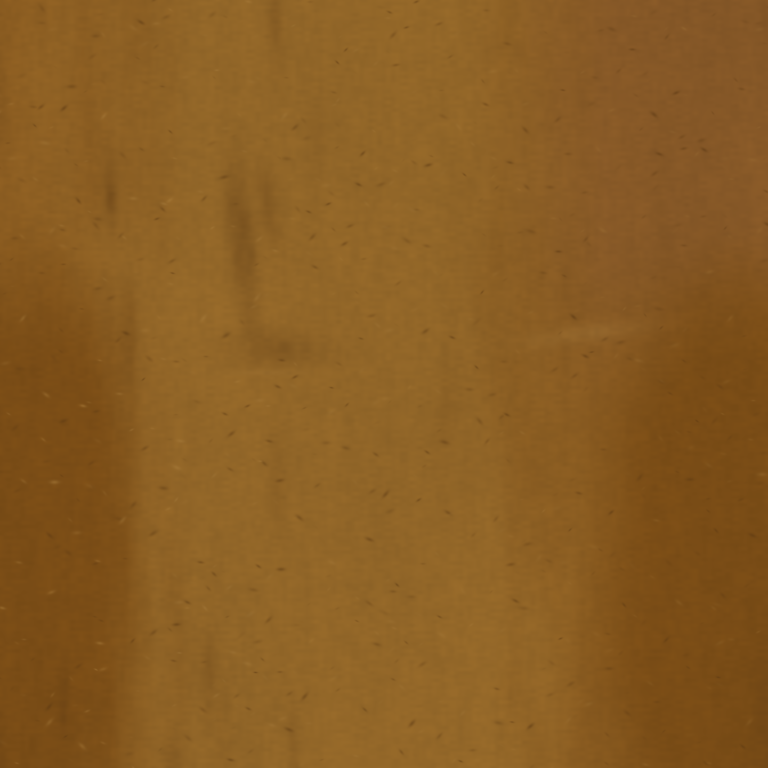
A WebGL 1 fragment shader for this texture:

```glsl
precision highp float;
uniform vec2 u_resolution;

const vec3 OCHRE = vec3(0.575, 0.402, 0.158);
const vec3 AMBER = vec3(0.542, 0.360, 0.128);
const vec3 UMBER = vec3(0.522, 0.342, 0.152);
const vec3 SHADE = vec3(0.476, 0.298, 0.085);
const vec3 STAIN = vec3(0.350, 0.215, 0.070);
const vec3 PALE = vec3(0.660, 0.490, 0.240);

const vec2 STREAK_GRID = vec2(13.0, 5.0);
const vec2 STREAK_SIZE = vec2(0.012, 0.065);
const vec2 FLECK_GRID = vec2(38.0);
const vec2 FLECK_SIZE = vec2(0.0052, 0.0022);
const float STREAK_STRENGTH = 0.42;
const float FLECK_STRENGTH = 0.48;
const float GRAIN_STRENGTH = 0.034;
const float MOTTLE_STRENGTH = 0.028;

float hash(vec2 p) {
  return fract(sin(dot(p, vec2(127.1, 311.7))) * 43758.55);
}

float valueNoise(vec2 p) {
  vec2 i = floor(p), f = fract(p);
  f = f * f * (3.0 - 2.0 * f);
  float low = mix(hash(i), hash(i + vec2(1.0, 0.0)), f.x);
  float high = mix(hash(i + vec2(0.0, 1.0)), hash(i + 1.0), f.x);
  return mix(low, high, f.y);
}

// Layered, warped sines, roughly -1 to 1
float drift(vec2 p) {
  float sum = 0.0, amp = 0.5;
  for (int i = 0; i < 5; i++) {
    sum += amp * sin(p.x + 1.6 * sin(p.y + float(i) * 2.3));
    p = mat2(0.8, 0.6, -0.6, 0.8) * p * 1.9 + 1.7;
    amp *= 0.62;
  }
  return sum;
}

// Soft ellipse, leaning sideways with height
float smudge(vec2 p, vec2 center, vec2 size, float lean) {
  vec2 d = p - center;
  d.x += lean * d.y;
  d /= size;
  return exp(-dot(d, d));
}

// Cellular scatter of soft ellipses
float scatter(vec2 p, vec2 grid, vec2 size, float turn, float density, float seed) {
  vec2 cell = floor(p * grid);
  float cover = 0.0;
  for (int y = -1; y <= 1; y++) {
    for (int x = -1; x <= 1; x++) {
      vec2 id = cell + vec2(float(x), float(y));
      vec2 key = id + seed;
      vec2 center = (id + vec2(hash(key), hash(key + 17.3))) / grid;
      float angle = (hash(key + 41.9) - 0.5) * turn;
      float c = cos(angle), s = sin(angle);
      vec2 d = mat2(c, -s, s, c) * (p - center);
      d /= size * mix(0.5, 1.2, hash(key + 63.1));
      float present = step(hash(key + 5.7), density);
      cover = max(cover, present * hash(key + 29.4) * exp(-dot(d, d)));
    }
  }
  return cover;
}

void main() {
  vec2 p = gl_FragCoord.xy / u_resolution;
  float cloud = drift(p * vec2(7.0, 5.0) + 2.0);
  float brushing = drift(p * vec2(26.0, 3.2) + 5.0);
  float rough = valueNoise(p * vec2(75.0, 42.0));
  float leftSide = 1.0 - smoothstep(0.15, 0.55, p.x);

  // Broad tones: bright middle, reddish upper right, darker lower sides
  float middle = 0.27 - abs(p.x - 0.42) + 0.05 * cloud + 0.05 * brushing;
  vec3 color = mix(AMBER, OCHRE, smoothstep(-0.12, 0.12, middle));
  float upperRight = smoothstep(0.58, 0.88, p.x + 0.04 * brushing)
                   * smoothstep(0.38, 0.72, p.y + 0.05 * cloud);
  color = mix(color, UMBER, upperRight);
  float sides = smoothstep(0.16, 0.46, abs(p.x - 0.48));
  float lower = 1.0 - smoothstep(0.42, 0.85, p.y);
  float shadow = sides * lower + 0.13 * cloud + 0.16 * brushing * leftSide;
  color = mix(color, SHADE, smoothstep(0.25, 0.9, shadow));

  // Vertical stains, broken up by the rough surface
  float streaks = scatter(p, STREAK_GRID, STREAK_SIZE, 0.12, 0.5, 8.0);
  streaks *= 0.2 + 0.8 * leftSide + 0.3 * smoothstep(0.7, 1.0, p.x);
  float strokes = smudge(p, vec2(0.317, 0.68), vec2(0.015, 0.10), 0.10);
  strokes += 0.7 * smudge(p, vec2(0.350, 0.73), vec2(0.014, 0.055), 0.12);
  strokes += 0.6 * smudge(p, vec2(0.36, 0.545), vec2(0.065, 0.024), 0.0);
  float breakup = 0.45 + 0.75 * rough;
  float stain = (STREAK_STRENGTH * streaks + 0.52 * strokes) * breakup;
  color = mix(color, STAIN, clamp(stain, 0.0, 0.85));

  // Pale horizontal scuffs
  float scuff = smudge(p.yx, vec2(0.565, 0.76), vec2(0.012, 0.075), -0.12);
  scuff += 0.6 * smudge(p, vec2(0.34, 0.515), vec2(0.05, 0.004), 0.0);
  color = mix(color, PALE, 0.32 * scuff * breakup);

  // Small dark and light flecks
  float darkFleck = scatter(p, FLECK_GRID, FLECK_SIZE, 1.8, 0.32, 90.0);
  float lightFleck = scatter(p, FLECK_GRID, FLECK_SIZE, 1.8, 0.28, 240.0);
  color = mix(color, STAIN, FLECK_STRENGTH * darkFleck);
  color = mix(color, PALE, FLECK_STRENGTH * (0.5 + 0.5 * leftSide) * lightFleck);

  // Fine fibres and soft mottling
  float fibre = 0.6 * valueNoise(p * vec2(95.0, 210.0))
              + 0.4 * valueNoise(p * vec2(170.0, 60.0) + 30.0) - 0.5;
  float mottle = 0.6 * cloud + 0.4 * brushing + 0.8 * (rough - 0.5);
  color *= 1.0 + 2.0 * GRAIN_STRENGTH * fibre + MOTTLE_STRENGTH * mottle;
  gl_FragColor = vec4(color, 1.0);
}
```
